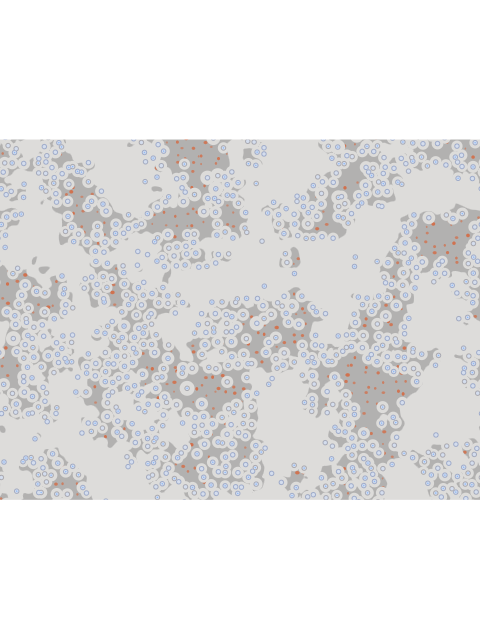
Write a Shadertoy shader that draws this pattern.

```glsl
// Tissue map: ringed cells with pale halos around grey pools with orange specks, in a band on white.
const vec3 WHITE = vec3(1.0);
const vec3 TISSUE = vec3(0.866, 0.862, 0.855);
const vec3 POOL = vec3(0.697, 0.694, 0.69);
const vec3 CELL_FILL = vec3(0.83, 0.865, 0.93);
const vec3 OUTLINE_BLUE = vec3(0.42, 0.50, 0.70);
const vec3 OUTLINE_GREY = vec3(0.50, 0.48, 0.50);
const vec3 NUCLEUS = vec3(0.56, 0.73, 0.97);
const vec3 SPECK = vec3(0.82, 0.44, 0.30);

const vec2 GRID = vec2(48.0, 64.0);        // cell sites across the canvas
const vec2 NOISE_REPEATS = vec2(6.0, 8.0); // coarsest noise lattice
const float NOISE_GAIN = 0.64;
const float BAND_CENTER = 0.5005;
const float BAND_HALF = 0.2815;
const float JITTER = 0.78;
const float POOL_LEVEL = -0.03;  // grey ground begins here
const float CELL_LEVEL = -0.12;  // cells begin here
const float OPEN_LEVEL = 0.33;   // cells thin out, specks take over
const float CELL_CHANCE = 0.86;
const float OPEN_CHANCE = 0.12;
const float STRAY_CHANCE = 0.012;
const float SPECK_CHANCE = 0.85;
const float RING_RADIUS = 0.22;
const float RING_WIDTH = 0.026;
const float HALO_RADIUS = 0.54;

// Integer hash: three values in 0..1
vec3 hash3(vec2 site, float seed) {
    uvec3 v = uvec3(uint(site.x), uint(site.y), uint(seed));
    v = v * 1664525u + 1013904223u;
    v.x += v.y * v.z; v.y += v.z * v.x; v.z += v.x * v.y;
    v ^= v >> 16u;
    v.x += v.y * v.z; v.y += v.z * v.x; v.z += v.x * v.y;
    return vec3(v >> 8u) / 16777216.0;
}

// Slope contribution of one wrapped lattice corner
float corner(vec2 site, vec2 offset, vec2 period, float seed) {
    float angle = 6.28319 * hash3(mod(site, period), seed).x;
    return dot(vec2(cos(angle), sin(angle)), offset);
}

// Gradient noise that wraps
float noise(vec2 p, vec2 period, float seed) {
    vec2 i = floor(p), f = p - i;
    vec2 w = f * f * f * (f * (f * 6.0 - 15.0) + 10.0);
    vec2 e = vec2(1.0, 0.0);
    float low = mix(corner(i, f, period, seed), corner(i + e, f - e, period, seed), w.x);
    float high = mix(corner(i + e.yx, f - e.yx, period, seed),
                     corner(i + 1.0, f - 1.0, period, seed), w.x);
    return mix(low, high, w.y);
}

// Tissue density, layered over four scales
float density(vec2 uv) {
    float sum = 0.0, gain = 1.0;
    vec2 period = NOISE_REPEATS;
    for (int k = 0; k < 4; k++) {
        float seed = float(k) + 11.0;
        sum += gain * noise(uv * period + 0.37 * float(k), period, seed);
        period *= 2.0;
        gain *= NOISE_GAIN;
    }
    return sum;
}

// Antialiased coverage of a signed distance
float cover(float d, float pixel) {
    return clamp(0.5 - d / pixel, 0.0, 1.0);
}

void mainImage(out vec4 fragColor, in vec2 fragCoord) {
    vec2 uv = fragCoord / iResolution.xy;
    vec2 p = uv * GRID;
    float pixel = GRID.y / iResolution.y;

    float ground = density(uv);
    float pool = cover(POOL_LEVEL - ground, max(fwidth(ground), 0.0001));

    // Gather nearby cells and specks
    float halo = 9.0, speck = 0.0, nearest = 9.0, tint = 0.0, core = 0.0;
    for (int y = -1; y <= 1; y++)
    for (int x = -1; x <= 1; x++) {
        vec2 site = floor(p) + vec2(x, y);
        vec2 wrapped = mod(site, GRID);
        vec3 place = hash3(wrapped, 1.0);
        vec3 look = hash3(wrapped, 2.0);
        vec2 center = site + 0.5 + JITTER * (place.xy - 0.5);
        vec2 offset = p - center;
        float level = density(center / GRID);
        float isOpen = step(OPEN_LEVEL, level);
        float chance = level < CELL_LEVEL ? STRAY_CHANCE : mix(CELL_CHANCE, OPEN_CHANCE, isOpen);
        float d = length(offset);
        if (place.z < chance) {
            halo = min(halo, d - HALO_RADIUS - 0.10 * look.x - 0.12 * isOpen);
            if (d < nearest) {
                nearest = d;
                tint = look.y;
                core = look.z;
            }
        } else if (level > 0.0 && look.z < SPECK_CHANCE) {
            offset.x *= 0.75 + 0.5 * look.y;
            float spot = cover(length(offset) - mix(0.10, 0.18, look.x), pixel);
            speck = max(speck, spot * mix(0.55, 1.0, look.x));
        }
    }

    // Ground, specks, halos, then cells on top
    vec3 color = mix(TISSUE, POOL, pool);
    color = mix(color, SPECK, pool * speck);
    color = mix(color, TISSUE, cover(halo, pixel));
    color = mix(color, CELL_FILL, cover(nearest - RING_RADIUS, pixel));
    vec3 outline = mix(OUTLINE_BLUE, OUTLINE_GREY, smoothstep(0.4, 0.9, tint));
    float line = clamp(2.0 * RING_WIDTH / pixel, 0.0, 1.0);
    float lineReach = max(RING_WIDTH, 0.5 * pixel);
    color = mix(color, outline, line * cover(abs(nearest - RING_RADIUS) - lineReach, pixel));
    color = mix(color, NUCLEUS, step(0.45, core) * cover(nearest - 0.07, pixel));

    // Crop to the band
    float band = cover(abs(uv.y - BAND_CENTER) - BAND_HALF, 1.0 / iResolution.y);
    fragColor = vec4(mix(WHITE, color, band), 1.0);
}
```
